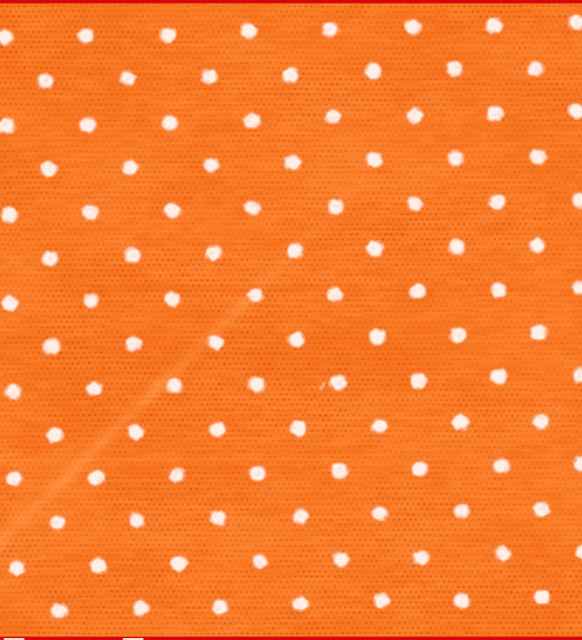
Write a Shadertoy shader that draws this pattern.

```glsl
float hash(vec2 p) {
    vec3 q = fract(vec3(p.xyx) * 0.1031);
    q += dot(q, q.yzx + 33.33);
    return fract((q.x + q.y) * q.z);
}

float noise(vec2 p) {
    vec2 i = floor(p), f = fract(p);
    f = f * f * (3.0 - 2.0 * f);
    return mix(mix(hash(i), hash(i + vec2(1, 0)), f.x),
               mix(hash(i + vec2(0, 1)), hash(i + vec2(1, 1)), f.x), f.y);
}

float segmentDistance(vec2 p, vec2 a, vec2 b) {
    vec2 ab = b - a;
    return length(p - a - ab * clamp(dot(p - a, ab) / dot(ab, ab), 0.0, 1.0));
}

// Signed distance to the nearest dot of the tilted, staggered lattice
float dotDistance(vec2 p) {
    float row = clamp(round((0.9401 + 0.0277 * p.x - p.y) / 0.069), 0.0, 13.0);
    float stagger = 0.5 * mod(row, 2.0);
    float pitch = 0.1277 - 0.00012 * row;
    float start = 0.0065 + 0.00173 * row;
    float column = round((p.x - start) / pitch - stagger);
    vec2 id = vec2(column, row) + 20.0;
    vec2 center = vec2(start + (column + stagger) * pitch, 0.9401 - 0.069 * row);
    center.y += 0.0277 * center.x;
    center += (vec2(hash(id), hash(id + 51.0)) - 0.5) * 0.0035;
    vec2 d = (p - center) * vec2(0.96, 1.04);
    float ragged = (noise(p * 150.0) - 0.5) * 0.004;
    return length(d) - 0.0131 - 0.0012 * (hash(id + 9.0) - 0.5) + ragged;
}

// Staggered pinholes between the knit loops
float knitHoles(vec2 p) {
    p.y += 0.003 * noise(p * vec2(5.0, 9.0));
    vec2 q = p / vec2(0.0088, 0.0081);
    q.x += 0.5 * mod(floor(q.y), 2.0) + 0.25 * noise(p * 40.0);
    vec2 id = floor(q);
    vec2 d = (fract(q) - 0.5) * vec2(1.0, 1.15);
    return exp(-dot(d, d) * 17.0) * (0.35 + 0.65 * hash(id + 7.0));
}

void mainImage(out vec4 fragColor, in vec2 fragCoord) {
    vec2 p = fragCoord / iResolution.y;
    float px = 1.0 / iResolution.y;

    // Orange cloth with cloudy dye and fine thread streaks
    float cloud = 0.6 * noise(p * vec2(6.0, 11.0)) + 0.4 * noise(p * vec2(22.0, 45.0) + 8.0);
    float thread = noise(p * vec2(45.0, 260.0));
    float tone = 0.45 + 0.7 * (cloud - 0.5) + 0.5 * (thread - 0.5);
    vec3 color = mix(vec3(0.97, 0.45, 0.115), vec3(0.995, 0.515, 0.19), smoothstep(0.1, 0.9, tone));

    // Soft folds across the cloth
    float crease = segmentDistance(p, vec2(-0.02, 0.134), vec2(0.38, 0.524));
    float faintCrease = segmentDistance(p, vec2(0.38, 0.524), vec2(0.56, 0.711));
    float glow = exp(-pow(crease / 0.011, 2.0)) + 0.4 * exp(-pow(faintCrease / 0.009, 2.0));
    color += vec3(0.015, 0.07, 0.08) * glow * (0.5 + 0.6 * noise(p * 25.0));
    float foldShade = exp(-pow((p.y - 0.548) / 0.008, 2.0)) * smoothstep(0.05, 0.3, p.x);
    float foldLight = exp(-pow((p.y - 0.281) / 0.007, 2.0)) * smoothstep(0.9, 0.3, p.x);
    color += vec3(0.01, 0.03, 0.03) * (foldLight - foldShade);

    float wear = 0.55 + 0.7 * noise(p * vec2(8.0, 14.0) + 31.0);
    color = mix(color, vec3(0.76, 0.25, 0.02), 0.6 * knitHoles(p) * wear * (1.0 - 0.6 * min(glow, 1.0)));

    // Stray fleck of lint
    float fleck = segmentDistance(p, vec2(0.502, 0.393), vec2(0.506, 0.4));
    color = mix(color, vec3(1.0, 0.72, 0.5), 0.7 * smoothstep(0.005, 0.001, fleck));

    // White dots with a peach rim
    float d = dotDistance(p);
    float soft = 0.0012 + px;
    color = mix(color, vec3(0.98, 0.62, 0.44), smoothstep(soft, -soft, d - 0.0003));
    vec3 paint = mix(vec3(1.0, 0.81, 0.71), vec3(1.0, 0.94, 0.905), smoothstep(0.0, -0.006, d));
    paint -= vec3(0.0, 0.06, 0.07) * smoothstep(0.55, 0.95, noise(p * 190.0 + 5.0));
    color = mix(color, paint, smoothstep(soft, -soft, d + 0.0018));

    // Red strips along the top and bottom, with two pale scraps
    float edge = min(p.y, 1.0 - p.y) - 0.0052;
    vec3 strip = vec3(0.83, 0.03, 0.03);
    float scrap = abs(mod(p.x, 0.186) - 0.022) - 0.016;
    float scrapMask = smoothstep(px, -px, scrap) * step(p.x, 0.3) * smoothstep(0.004, 0.002, p.y);
    strip = mix(strip, vec3(1.0, 0.88, 0.84), scrapMask);
    color = mix(color, strip, smoothstep(px, -px, edge));

    fragColor = vec4(clamp(color, 0.0, 1.0), 1.0);
}
```
